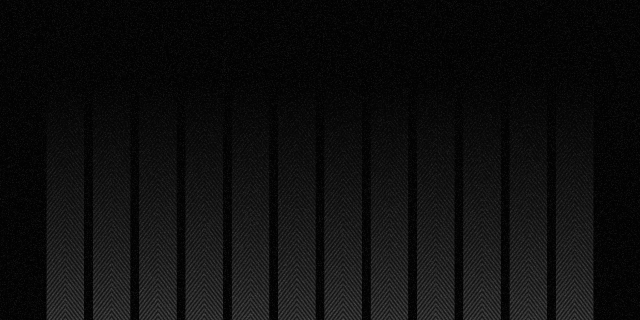
Reproduce this background procedurally as a Shadertoy shader.

```glsl
const float BAR_COUNT = 12.0;
const float BAR_PITCH = 0.1447;
const float BAR_HALF_WIDTH = 0.0586;
const float FADE_HEIGHT = 0.76;
const float CHEVRON_PERIOD = 0.015625;
const float CHEVRON_SLOPE = 1.3;
const float GRAIN_DENSITY = 256.0;
const vec3 BASE_COLOR = vec3(0.006);
const vec3 RIDGE_COLOR = vec3(0.225);
const vec3 GROOVE_COLOR = vec3(0.075);
const vec3 GRAIN_COLOR = vec3(0.07);

vec3 hash3(vec2 cell) {
    vec3 p = fract(vec3(cell.xyx) * vec3(0.1031, 0.1030, 0.0973));
    p += dot(p, p.yxz + 33.33);
    return fract((p.xxy + p.yzz) * p.zyx);
}

// Cellular specks: each cell holds one point of random brightness
float cellularGrain(vec2 p) {
    vec2 cell = floor(p);
    float light = 0.0;
    for (int y = -1; y <= 1; y++) {
        for (int x = -1; x <= 1; x++) {
            vec2 neighbour = cell + vec2(x, y);
            vec3 seed = hash3(neighbour + 512.0);
            float dist = length(neighbour + seed.xy - p);
            float speck = 1.0 - smoothstep(0.1, 0.8, dist);
            light = max(light, speck * seed.z * seed.z);
        }
    }
    return light;
}

// Signed offset from the centre of the closest bar
float barOffset(float x, float pitch, float count) {
    float index = round(x / pitch - 0.5);
    index = clamp(index, -0.5 * count, 0.5 * count - 1.0);
    return x - (index + 0.5) * pitch;
}

float barMask(float offset, float halfWidth, float pixel) {
    return 1.0 - smoothstep(-0.5 * pixel, 0.5 * pixel, abs(offset) - halfWidth);
}

// Repeating ridges that peak on the bar axis
float chevron(float offset, float y, float period, float slope) {
    float phase = (y + slope * abs(offset)) / period;
    return 0.5 + 0.5 * sin(6.28318 * phase);
}

float verticalFade(float y, float height) {
    return pow(clamp(1.0 - y / height, 0.0, 1.0), 1.25);
}

void mainImage(out vec4 fragColor, in vec2 fragCoord) {
    float pixel = 1.0 / iResolution.y;
    vec2 p = fragCoord * pixel;
    float centredX = p.x - 0.5 * iResolution.x * pixel;

    // Woven bars, brightest along the bottom
    float offset = barOffset(centredX, BAR_PITCH, BAR_COUNT);
    float ridge = chevron(offset, p.y, CHEVRON_PERIOD, CHEVRON_SLOPE);
    vec3 weave = mix(GROOVE_COLOR, RIDGE_COLOR, ridge);
    float strength = barMask(offset, BAR_HALF_WIDTH, pixel) * verticalFade(p.y, FADE_HEIGHT);

    // Fine grain over the dark ground
    float grain = cellularGrain(p * GRAIN_DENSITY);
    vec3 color = BASE_COLOR + GRAIN_COLOR * grain + weave * strength;
    fragColor = vec4(color, 1.0);
}
```
